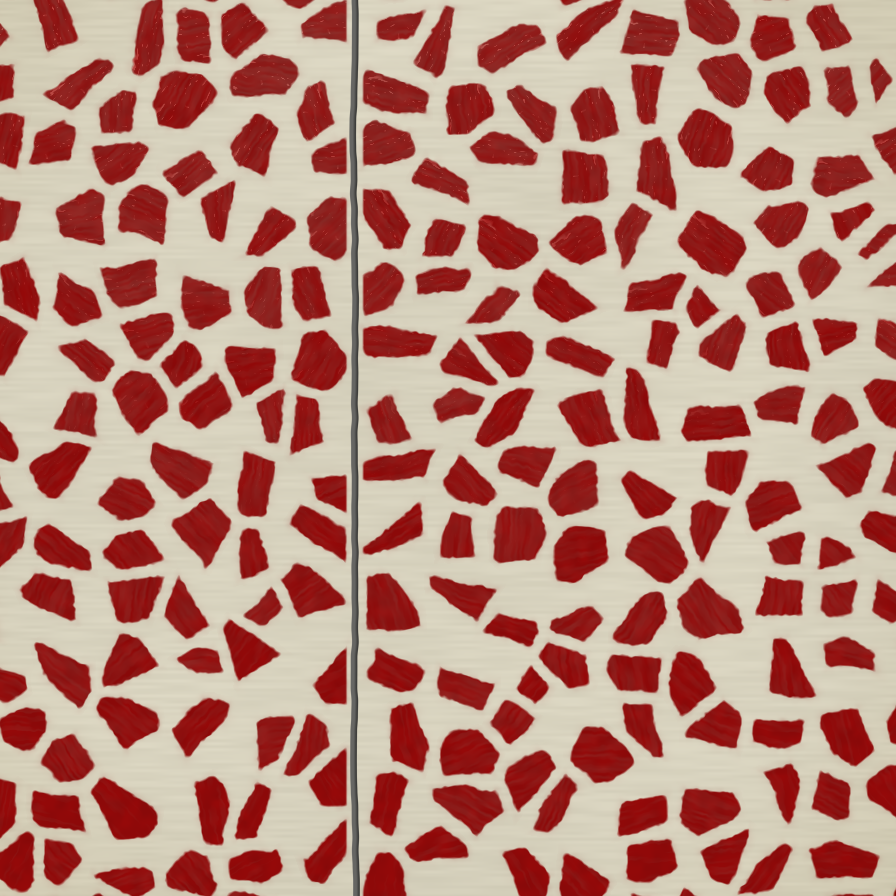
A WebGL 2 fragment shader for this pattern:

```glsl
#version 300 es
precision highp float;

uniform vec2 u_resolution;
out vec4 fragColor;

// Integer hash: three values in 0..1 per cell and salt
vec3 hash(vec2 cell, int salt) {
    uvec3 v = uvec3(ivec3(ivec2(cell), salt) + 4096);
    v = v * 1664525u + 1013904223u;
    v.x += v.y * v.z; v.y += v.z * v.x; v.z += v.x * v.y;
    v ^= v >> 16u;
    v.x += v.y * v.z; v.y += v.z * v.x; v.z += v.x * v.y;
    return vec3(v >> 8u) / 16777216.0;
}

float noise(vec2 p) {
    vec2 i = floor(p), f = fract(p);
    f = f * f * (3.0 - 2.0 * f);
    return mix(mix(hash(i, 7).x, hash(i + vec2(1, 0), 7).x, f.x),
               mix(hash(i + vec2(0, 1), 7).x, hash(i + vec2(1, 1), 7).x, f.x), f.y);
}

float smoothMax(float a, float b, float k) {
    float h = max(k - abs(a - b), 0.0) / k;
    return max(a, b) + h * h * k * 0.25;
}

vec2 seedOf(vec2 cell) {
    return cell + 0.14 + 0.72 * hash(cell, 1).xy;
}

// Tapered, skewed quad with one corner cut off
float shardDistance(vec2 q, vec2 cell) {
    vec3 shape = hash(cell, 3), cut = hash(cell, 4);
    float stretch = 1.0 + 1.2 * shape.x * shape.x;
    float size = mix(0.34, 0.46, shape.y);
    float taper = (shape.z - 0.5) * 0.9 / stretch;
    float skew = (cut.x - 0.5) * 0.8;
    float sides = abs(q.x) + taper * q.y - size / stretch;
    float ends = abs(q.y) + skew * q.x - size * stretch;
    float angle = 6.2832 * cut.y;
    float corner = dot(q, vec2(cos(angle), sin(angle))) - size * mix(0.75, 1.3, cut.z);
    return smoothMax(smoothMax(sides, ends, 0.07), corner, 0.07);
}

void main() {
    vec2 p = gl_FragCoord.xy / u_resolution;
    float pixel = 14.0 / min(u_resolution.x, u_resolution.y);

    // Grid starts at the dividing line; warp gives hand-painted edges
    vec2 g = (p - vec2(0.396, 0.0)) * 14.0;
    float side = g.x;
    g += 0.07 * (vec2(noise(g * 3.0), noise(g * 3.0 + 40.0)) - 0.5);
    g += 0.03 * (vec2(noise(g * 15.0), noise(g * 15.0 + 70.0)) - 0.5);

    // Nearest seed on the same side of the line
    vec2 home = floor(g), cell = home;
    float nearest = 100.0;
    for (int j = -2; j <= 2; j++)
    for (int i = -2; i <= 2; i++) {
        vec2 c = home + vec2(i, j);
        if ((c.x + 0.5) * side < 0.0) continue;
        vec2 r = seedOf(c) - g;
        if (dot(r, r) < nearest) { nearest = dot(r, r); cell = c; }
    }

    // Shard, kept apart from its neighbours and from the line
    vec2 seed = seedOf(cell);
    float turn = 3.1416 * hash(cell, 2).x;
    vec2 q = mat2(cos(turn), -sin(turn), sin(turn), cos(turn)) * (g - seed);
    float d = shardDistance(q, cell);
    float gap = 0.095 + 0.06 * smoothstep(0.75, 1.0, p.x);
    for (int j = -2; j <= 2; j++)
    for (int i = -2; i <= 2; i++) {
        vec2 c = cell + vec2(i, j);
        if (c == cell || (c.x + 0.5) * side < 0.0) continue;
        vec2 other = seedOf(c);
        float border = dot(g - 0.5 * (seed + other), normalize(other - seed));
        d = smoothMax(d, border + gap, 0.05);
    }
    d = smoothMax(d, 0.13 - abs(side), 0.05);

    // Cream ground with horizontal brush grain
    vec3 color = vec3(0.845, 0.825, 0.745);
    color += 0.035 * (noise(p * vec2(25.0, 300.0)) - 0.5);
    color += 0.03 * (noise(p * 5.0) - 0.5);
    color -= vec3(0.03, 0.035, 0.05) * smoothstep(0.45, 0.75, length(p - 0.5));

    // Red paint: streaked, more washed and glossy towards the top
    float streak = noise(q * vec2(24.0, 3.0) + cell * 9.0);
    float wash = 0.65 * streak + 0.45 * p.y + 0.4 * hash(cell, 5).x - 0.4;
    vec3 red = mix(vec3(0.56, 0.035, 0.035), vec3(0.55, 0.17, 0.155), clamp(wash, 0.0, 1.0));
    red *= 0.95 + 0.1 * noise(g * 7.0);
    float gloss = smoothstep(0.8, 0.95, noise(q * vec2(30.0, 12.0) + 50.0));
    red += vec3(0.16, 0.17, 0.16) * gloss * smoothstep(0.3, 1.0, p.y);

    // Thin pink smear, then the paint itself
    float smear = exp(-max(d, 0.0) * 22.0) * noise(g * 9.0);
    color = mix(color, vec3(0.68, 0.42, 0.39), 0.3 * smear);
    float soft = max(0.022, 0.75 * pixel);
    color = mix(color, red, smoothstep(soft, -soft, d));

    // Grey dividing line with a darker right edge
    float offset = side + 0.05 * (noise(vec2(3.0, p.y * 6.0)) - 0.5)
                 + 0.02 * (noise(vec2(9.0, p.y * 60.0)) - 0.5);
    vec3 grey = mix(vec3(0.4, 0.4, 0.39), vec3(0.23, 0.23, 0.22), smoothstep(-0.01, 0.05, offset));
    color = mix(color, grey, smoothstep(0.7 * pixel, -0.7 * pixel, abs(offset) - 0.052));

    fragColor = vec4(color, 1.0);
}
```
